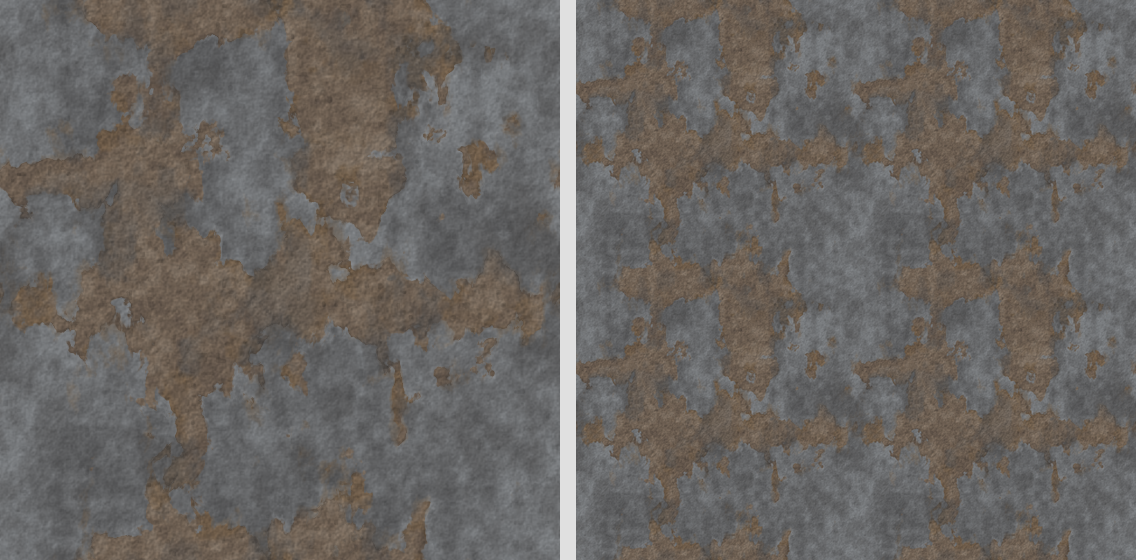
Left: one tile. Right: repeated 2 by 2.
A Shadertoy shader for this texture:

```glsl
// Weathered wall: blue-grey paint flaking away from brown rusty plaster.
// Soft wrapped blobs plus warped fractal noise decide where the paint is gone;
// vertical streaks, sooty stains, chipped rims and fine grain finish both layers.

const vec3 PAINT_DARK  = vec3(0.335, 0.337, 0.342);
const vec3 PAINT_MID   = vec3(0.405, 0.410, 0.417);
const vec3 PAINT_LIGHT = vec3(0.475, 0.486, 0.497);
const vec3 RUST_DARK   = vec3(0.375, 0.325, 0.285);
const vec3 RUST_MID    = vec3(0.432, 0.375, 0.322);
const vec3 RUST_LIGHT  = vec3(0.485, 0.432, 0.380);
const vec3 OCHRE       = vec3(0.435, 0.350, 0.255);
const vec3 CHALK       = vec3(0.520, 0.530, 0.540);
const vec3 SOOT        = vec3(0.315, 0.312, 0.312);

// Integer hash of a lattice cell, 0 to 1
float hash(vec2 cell, float seed) {
    uvec3 k = uvec3(cell.x, cell.y, seed);
    uint h = k.x * 1597334677u ^ k.y * 3812015801u ^ k.z * 2798796415u;
    h = (h ^ (h >> 16)) * 2146121005u;
    h = (h ^ (h >> 15)) * 2221713035u;
    h ^= h >> 16;
    return float(h & 65535u) / 65535.0;
}

// Value noise that wraps after a whole number of cells
float noise(vec2 uv, vec2 cells, float seed) {
    vec2 p = uv * cells;
    vec2 i = floor(p), f = p - i;
    vec2 w = f * f * f * (f * (f * 6.0 - 15.0) + 10.0);
    vec2 a = mod(i, cells), b = mod(i + 1.0, cells);
    return mix(mix(hash(a, seed), hash(vec2(b.x, a.y), seed), w.x),
               mix(hash(vec2(a.x, b.y), seed), hash(b, seed), w.x), w.y);
}

float fbm(vec2 uv, vec2 cells, int octaves, float seed) {
    float sum = 0.0, total = 0.0, amp = 1.0;
    for (int i = 0; i < octaves; i++) {
        sum += amp * noise(uv, cells, seed + float(i));
        total += amp;
        amp *= 0.55;
        cells *= 2.0;
    }
    return sum / total;
}

// Soft elliptical blob on the wrapped canvas
float blob(vec2 uv, vec2 centre, vec2 size) {
    vec2 d = uv - centre;
    d = (d - floor(d + 0.5)) / size;
    return exp(-dot(d, d));
}

// Large-scale arrangement of bare areas, 0 to 1
float bareLayout(vec2 uv) {
    float bare = blob(uv, vec2(0.62, 0.77), vec2(0.15, 0.28));
    bare += blob(uv, vec2(0.76, 0.46), vec2(0.34, 0.06));
    bare += 0.8 * blob(uv, vec2(0.29, 0.72), vec2(0.13, 0.20));
    bare += blob(uv, vec2(0.25, 0.42), vec2(0.15, 0.12));
    bare += 0.8 * blob(uv, vec2(0.28, 0.12), vec2(0.08, 0.20));
    bare += blob(uv, vec2(0.30, 0.98), vec2(0.19, 0.06));
    bare += blob(uv, vec2(0.08, 0.69), vec2(0.10, 0.03));
    bare += 0.4 * blob(uv, vec2(0.88, 0.82), vec2(0.12, 0.15));
    bare += 0.6 * blob(uv, vec2(0.71, 0.26), vec2(0.012, 0.12));
    bare -= 1.2 * blob(uv, vec2(0.46, 0.68), vec2(0.04, 0.14));
    return clamp(bare, 0.0, 1.0);
}

// Positive where the paint has flaked off
float bareField(vec2 uv) {
    vec2 warp = vec2(fbm(uv, vec2(9.0), 4, 11.0), fbm(uv, vec2(9.0), 4, 21.0)) - 0.5;
    vec2 q = uv + 0.05 * warp;
    float patches = fbm(q, vec2(8.0, 6.0), 6, 31.0) - 0.5;
    float flakes = fbm(q, vec2(24.0, 18.0), 5, 41.0) - 0.5;
    return 0.58 * bareLayout(q) - 0.295 + 0.85 * patches + 0.80 * flakes;
}

// Three-stop colour ramp
vec3 ramp(vec3 dark, vec3 middle, vec3 light, float t) {
    t = clamp(t, 0.0, 1.0);
    return t < 0.5 ? mix(dark, middle, t * 2.0) : mix(middle, light, t * 2.0 - 1.0);
}

vec3 paintColour(vec2 uv, float bare) {
    float clouds = fbm(uv, vec2(6.0, 5.0), 6, 51.0) - 0.5;
    float streaks = fbm(uv, vec2(26.0, 4.0), 4, 61.0) - 0.5;
    float mottle = fbm(uv, vec2(40.0), 4, 71.0) - 0.5;
    vec3 col = ramp(PAINT_DARK, PAINT_MID, PAINT_LIGHT,
                    0.55 + 1.3 * clouds + 0.8 * streaks + 1.0 * mottle);
    // Chalky rims and faint rusty bleeding close to the flakes
    float rim = smoothstep(-0.16, -0.03, bare);
    float chalk = smoothstep(0.50, 0.66, fbm(uv, vec2(20.0, 10.0), 5, 81.0));
    col = mix(col, CHALK, 0.50 * rim * chalk);
    float bleed = smoothstep(0.52, 0.66, fbm(uv, vec2(20.0, 10.0), 5, 91.0));
    return mix(col, OCHRE, 0.35 * rim * bleed);
}

vec3 rustColour(vec2 uv, float bare) {
    float clouds = fbm(uv, vec2(8.0), 5, 101.0) - 0.5;
    float mottle = fbm(uv, vec2(44.0), 4, 111.0) - 0.5;
    vec3 col = ramp(RUST_DARK, RUST_MID, RUST_LIGHT, 0.55 + 0.9 * clouds + 1.5 * mottle);
    float stain = smoothstep(0.50, 0.66, fbm(uv, vec2(16.0), 5, 121.0));
    float nearEdge = 1.0 - smoothstep(0.05, 0.30, bare);
    return mix(col, OCHRE, stain * (0.15 + 0.40 * nearEdge));
}

void mainImage(out vec4 fragColor, in vec2 fragCoord) {
    vec2 uv = fragCoord / iResolution.xy;
    float bare = bareField(uv);
    float rust = smoothstep(-0.035, 0.035, bare);
    vec3 col = mix(paintColour(uv, bare), rustColour(uv, bare), rust);

    // Sooty stains, heaviest around the broken paint
    float soot = smoothstep(0.50, 0.68, fbm(uv, vec2(15.0, 11.0), 5, 171.0));
    float broken = exp(-40.0 * bare * bare);
    col = mix(col, SOOT, soot * (0.28 + 0.35 * broken));

    // Shadow below the paint edge
    float lip = smoothstep(-0.01, 0.02, bare) * (1.0 - smoothstep(0.02, 0.08, bare));
    col *= 1.0 - 0.10 * lip * smoothstep(0.35, 0.6, noise(uv, vec2(24.0), 131.0));

    // Embossed grain lit from the upper left, and small dark pits
    vec2 toLight = vec2(-0.0022, 0.0022);
    float relief = fbm(uv, vec2(120.0), 2, 141.0) - fbm(uv + toLight, vec2(120.0), 2, 141.0);
    float grain = noise(uv, vec2(250.0), 151.0) - 0.5;
    float pits = smoothstep(0.78, 0.92, noise(uv, vec2(90.0), 161.0));
    col *= 1.0 + mix(0.20, 0.32, rust) * relief + mix(0.09, 0.13, rust) * grain;
    col *= 1.0 - mix(0.06, 0.10, rust) * pits;
    fragColor = vec4(col, 1.0);
}
```
